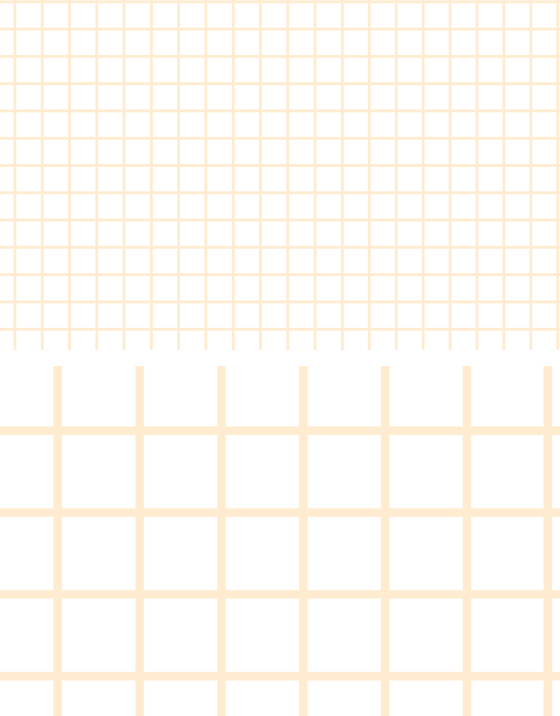
Top, the full canvas; bottom, a detail of the centre.
A Shadertoy shader for this pattern:

```glsl
// Pale apricot square grid on white paper, with even soft-edged rules.
// Each axis measures the distance to its nearest repeated line; the two
// coverages are united, and the right-hand columns are slightly narrower.

const vec3 PAPER = vec3(1.0);
const vec3 APRICOT = vec3(1.0, 0.925, 0.815);

// All lengths are fractions of the canvas height.
const float PITCH = 0.07795;
const float HALF_WIDTH = 0.0041;
const vec2 FIRST_LINE = vec2(0.0427, 0.0594);
const float SQUEEZE_START = 0.978;
const float SQUEEZE = 0.013;

// Stretches the coordinate past a start point, which narrows its repeats.
float squeezeAfter(float x, float start, float amount) {
    return x + amount * max(x - start, 0.0);
}

// Distance to the nearest of evenly spaced lines.
float lineDistance(float x, float first, float pitch) {
    return abs(fract((x - first) / pitch + 0.5) - 0.5) * pitch;
}

// Soft coverage of a rule of the given half width.
float ruleCoverage(float d, float halfWidth, float softness) {
    return 1.0 - smoothstep(halfWidth - softness, halfWidth + softness, d);
}

void mainImage(out vec4 fragColor, in vec2 fragCoord) {
    vec2 p = fragCoord / iResolution.y;
    float softness = 0.0005 + 0.5 / iResolution.y;

    // Distances to the upright and level rules
    float x = squeezeAfter(p.x, SQUEEZE_START, SQUEEZE);
    float upright = lineDistance(x, FIRST_LINE.x, PITCH);
    float level = lineDistance(p.y, FIRST_LINE.y, PITCH);

    // Union keeps the crossings the same tint as the rules
    float ink = ruleCoverage(min(upright, level), HALF_WIDTH, softness);
    fragColor = vec4(mix(PAPER, APRICOT, ink), 1.0);
}
```
